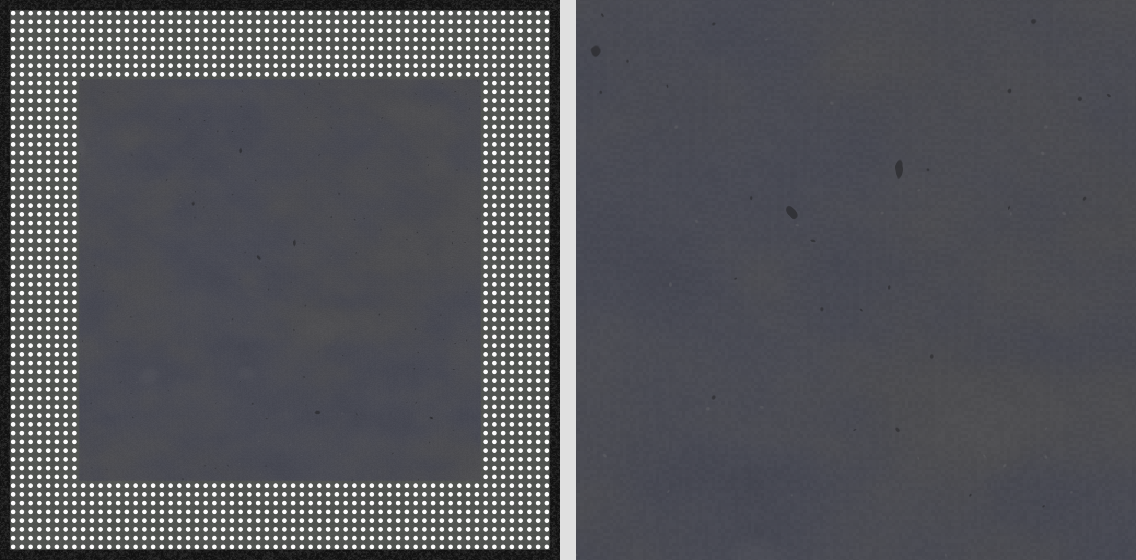
Left, the full canvas; right, a detail of the centre.
Give the GLSL for this texture, as a Shadertoy shader.

```glsl
// Mottled slate panel framed by a grid of white dots and a grainy black rim.

const float CELLS = 64.0;          // dot grid cells across the canvas
const float DOT_RADIUS = 0.262;    // in grid cells
const float RIM_HALF = 0.4815;     // half width inside the black rim
const float PANEL_HALF = 0.3585;   // half width of the slate panel
const float DOT_FREE_HALF = 23.0;  // half width without dots, in grid cells
const float GRAIN_SCALE = 512.0;

const vec3 SLATE_BLUE = vec3(0.292, 0.298, 0.338);
const vec3 SLATE_GREY = vec3(0.292, 0.292, 0.304);
const vec3 FRAME_GREY = vec3(0.318, 0.330, 0.318);
const vec3 DOT_WHITE = vec3(0.99);
const vec3 RIM_DARK = vec3(0.065);
const vec3 RIM_LIGHT = vec3(0.165);
const vec3 PIT_DARK = vec3(0.15, 0.15, 0.16);
const vec3 CHIP_LIGHT = vec3(0.43, 0.43, 0.44);

float hash(vec2 p) {
    return fract(sin(dot(p, vec2(127.1, 311.7))) * 43758.5453);
}

float valueNoise(vec2 p) {
    vec2 i = floor(p), f = fract(p);
    f = f * f * (3.0 - 2.0 * f);
    return mix(mix(hash(i), hash(i + vec2(1, 0)), f.x),
               mix(hash(i + vec2(0, 1)), hash(i + vec2(1, 1)), f.x), f.y);
}

float fbm(vec2 p) {
    float sum = 0.0, weight = 0.5;
    for (int i = 0; i < 5; i++) {
        sum += weight * valueNoise(p);
        p = mat2(1.6, 1.2, -1.2, 1.6) * p + 7.3;
        weight *= 0.5;
    }
    return sum;
}

// Coverage of randomly placed, slightly elongated specks; radius in canvas units.
float specks(vec2 uv, float scale, float share, float radius, float seed, float pixel) {
    vec2 p = uv * scale, cell = floor(p);
    float present = step(hash(cell + seed), share);
    vec2 centre = 0.25 + 0.5 * vec2(hash(cell + seed + 3.1), hash(cell + seed + 5.7));
    float angle = 6.2832 * hash(cell + seed + 9.2);
    vec2 d = (fract(p) - centre) / scale;
    d = mat2(cos(angle), sin(angle), -sin(angle), cos(angle)) * d;
    d.y *= 1.0 + 1.2 * hash(cell + seed + 11.4);
    d *= 1.0 + 0.35 * (valueNoise(uv * 400.0) - 0.5);
    float size = radius * mix(0.5, 1.0, hash(cell + seed + 13.8));
    return present * (1.0 - smoothstep(size - pixel, size + pixel, length(d)));
}

vec3 slate(vec2 uv, float pixel) {
    float cloud = fbm(uv * vec2(5.0, 7.0) + 2.0);
    float mottle = fbm(uv * vec2(18.0, 24.0) + 11.0);
    vec3 color = mix(SLATE_BLUE, SLATE_GREY, smoothstep(0.28, 0.68, 0.6 * cloud + 0.4 * mottle));
    color += 0.045 * (mottle - 0.48) + 0.03 * (cloud - 0.48);
    color += 0.02 * (hash(floor(uv * GRAIN_SCALE)) - 0.5);

    // Fine pits and chips, then a few larger blemishes with pale halos
    color = mix(color, PIT_DARK, 0.6 * specks(uv, 45.0, 0.10, 0.0016, 1.0, pixel));
    color = mix(color, CHIP_LIGHT, 0.35 * specks(uv, 55.0, 0.09, 0.0013, 21.0, pixel));
    color = mix(color, CHIP_LIGHT, 0.14 * specks(uv, 10.0, 0.07, 0.017, 41.0, 0.008));
    color = mix(color, PIT_DARK, 0.65 * specks(uv, 10.0, 0.06, 0.0055, 61.0, pixel));
    return color;
}

vec3 rim(vec2 uv) {
    float grain = 0.6 * valueNoise(uv * 300.0) + 0.4 * hash(floor(uv * GRAIN_SCALE));
    return mix(RIM_DARK, RIM_LIGHT, smoothstep(0.2, 0.95, grain));
}

void mainImage(out vec4 fragColor, in vec2 fragCoord) {
    vec2 uv = fragCoord / iResolution.xy;
    float pixel = 1.0 / min(iResolution.x, iResolution.y);
    vec2 fromCentre = abs(uv - 0.5);
    float boxDistance = max(fromCentre.x, fromCentre.y);

    // Frame with a faint surface grain
    vec3 color = FRAME_GREY + 0.035 * (fbm(uv * 45.0) - 0.48);
    color += 0.02 * (hash(floor(uv * GRAIN_SCALE)) - 0.5);

    // Slate panel
    float panel = 1.0 - smoothstep(-pixel, pixel, boxDistance - PANEL_HALF);
    color = mix(color, slate(uv, pixel), panel);

    // Black rim
    float outside = smoothstep(-0.5 * pixel, 0.5 * pixel, boxDistance - RIM_HALF);
    color = mix(color, rim(uv), outside);

    // Dots fill whole cells between panel and rim
    vec2 grid = uv * CELLS;
    vec2 cellFromCentre = abs(floor(grid) + 0.5 - 0.5 * CELLS);
    float ring = max(cellFromCentre.x, cellFromCentre.y);
    float inFrame = step(DOT_FREE_HALF, ring) * step(ring, 0.5 * CELLS - 1.0);
    float dotDistance = (length(fract(grid) - 0.5) - DOT_RADIUS) / CELLS;
    float dotCover = 1.0 - smoothstep(-0.6 * pixel, 0.6 * pixel, dotDistance);
    color = mix(color, DOT_WHITE, inFrame * dotCover);

    fragColor = vec4(color, 1.0);
}
```
